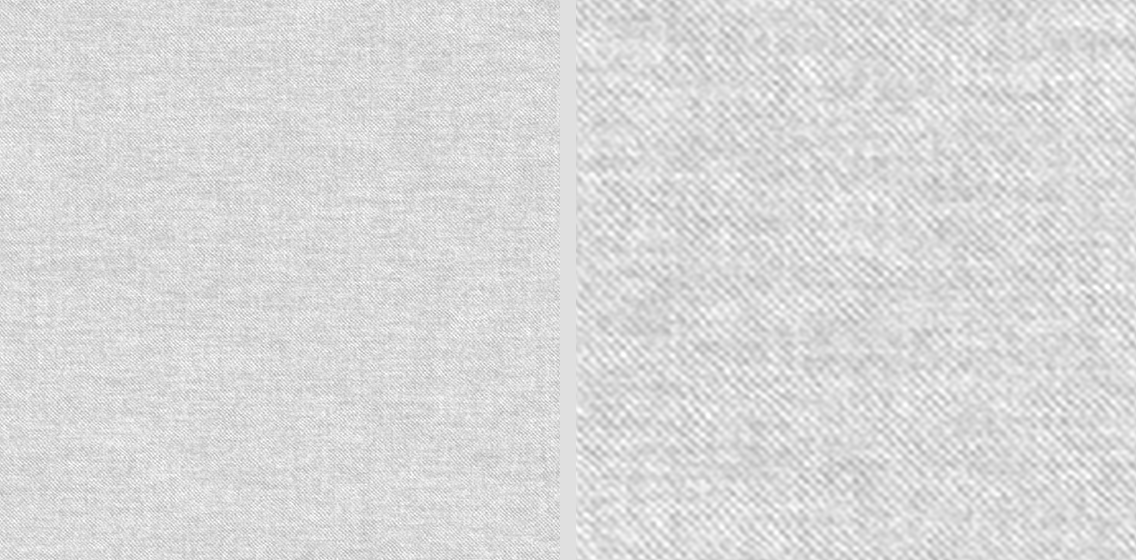
Left, the full canvas; right, a detail of the centre.
This texture is drawn by a WebGL 2 fragment shader. Its source:

```glsl
#version 300 es
precision highp float;
// Pale grey woven cloth: a fine diagonal twill, broken up by uneven fibres,
// with thin horizontal slubs, faint vertical threads and soft cloudy shading.
// Each layer is a signed value around zero, added to one base grey.

uniform vec2 u_resolution;
out vec4 fragColor;

const float TAU = 6.2831853;
const float BASE_GREY = 0.853;
const float TWILL_COUNT = 137.0;   // diagonal ribs across the canvas

float hash(vec2 cell) {
  vec3 p = fract(vec3(cell.xyx) * 0.1031);
  p += dot(p, p.yzx + 33.33);
  return fract((p.x + p.y) * p.z);
}

// Smooth value noise from -1 to 1
float noise(vec2 p) {
  vec2 cell = floor(p);
  vec2 f = fract(p);
  vec2 w = f * f * (3.0 - 2.0 * f);
  float low = mix(hash(cell), hash(cell + vec2(1.0, 0.0)), w.x);
  float high = mix(hash(cell + vec2(0.0, 1.0)), hash(cell + vec2(1.0)), w.x);
  return 2.0 * mix(low, high, w.y) - 1.0;
}

// Noise stretched by a separate frequency on each axis
float fibres(vec2 uv, vec2 frequency, float seed) {
  return noise(uv * frequency + seed);
}

// Wave along one diagonal, softened where pixels are too coarse for it
float ribs(float diagonal, float count, float wobble, float pixel) {
  float visible = 1.0 - smoothstep(0.35, 0.6, count * pixel);
  return visible * cos(TAU * (diagonal * count + wobble));
}

// Main falling ribs, crossed by weaker rising ones
float twill(vec2 uv, float pixel) {
  float wobble = 0.25 * fibres(uv, vec2(50.0, 80.0), 11.0);
  float strength = 1.0 + 0.6 * fibres(uv, vec2(42.0, 75.0), 23.0);
  float falling = ribs(uv.x + uv.y, TWILL_COUNT, wobble, pixel);
  float rising = ribs(uv.x - uv.y, TWILL_COUNT, -wobble, pixel);
  return strength * (0.045 * falling + 0.019 * rising);
}

// Short fibres lying along the ribs, plus fine speckle
float grain(vec2 uv) {
  vec2 diagonal = vec2(uv.x - uv.y, uv.x + uv.y) + 2.0;
  return 0.040 * fibres(diagonal, vec2(150.0, 260.0), 37.0)
       + 0.052 * fibres(uv, vec2(340.0, 400.0), 41.0);
}

// Uneven yarn: long and short horizontal slubs, faint upright threads
float yarn(vec2 uv) {
  return 0.024 * fibres(uv, vec2(14.0, 290.0), 53.0)
       + 0.020 * fibres(uv, vec2(34.0, 230.0), 67.0)
       + 0.016 * fibres(uv, vec2(240.0, 11.0), 79.0);
}

// Broad, barely visible patches
float clouds(vec2 uv) {
  return 0.005 * fibres(uv, vec2(9.0, 13.0), 83.0)
       + 0.007 * fibres(uv, vec2(26.0, 44.0), 97.0);
}

void main() {
  float pixel = 1.0 / min(u_resolution.x, u_resolution.y);
  vec2 uv = gl_FragCoord.xy * pixel;
  float grey = BASE_GREY + twill(uv, pixel) + grain(uv) + yarn(uv) + clouds(uv);
  fragColor = vec4(vec3(clamp(grey, 0.0, 1.0)), 1.0);
}
```
